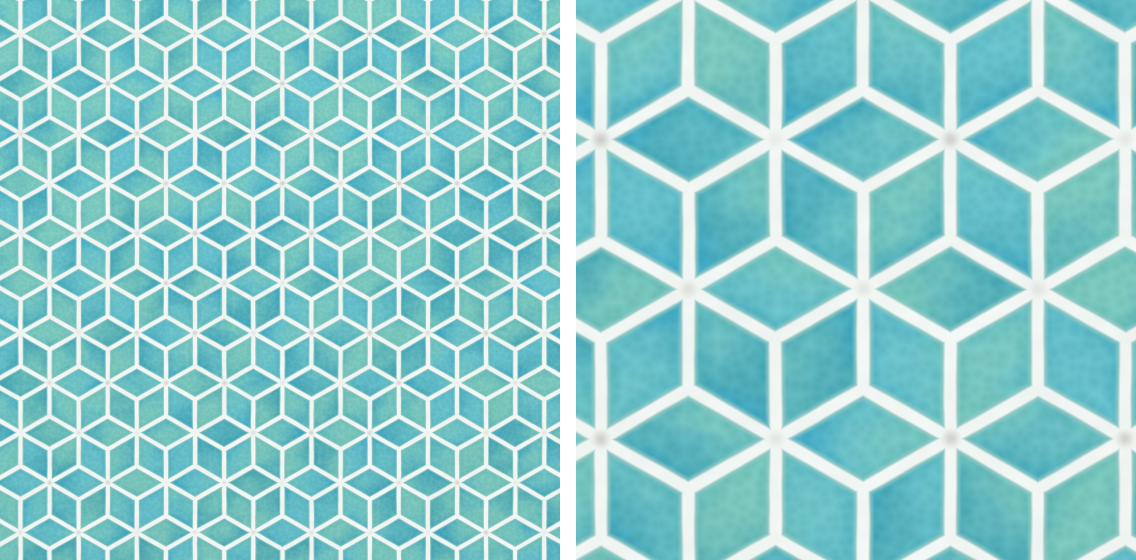
Left, the full canvas; right, a detail of the centre.
This pattern is drawn by a WebGL 2 fragment shader. Its source:

```glsl
#version 300 es
precision highp float;
// Glazed rhombus tiles in aqua, set as tumbling blocks with white grout.

#define REPEATS vec2(9.62, 9.72)      // star spacings across, and scale up the canvas
#define STAR_ORIGIN vec2(0.0365, 0.94) // position of one six-way grout joint
#define GROUT_HALF 0.035              // half width of grout, in star spacings
#define RIM_WIDTH 0.034               // thin pale glaze beside the grout
#define WOBBLE 0.005                  // hand-laid unevenness
#define CRACKLE_SCALE 15.0
#define GROUT_COLOR vec3(0.945, 0.965, 0.955)
#define RIM_COLOR vec3(0.60, 0.79, 0.77)
#define GLAZE_GREEN vec3(0.485, 0.785, 0.745)
#define GLAZE_BLUE vec3(0.405, 0.755, 0.80)
#define GLAZE_DEEP vec3(0.285, 0.65, 0.70)

uniform vec2 u_resolution;
out vec4 fragColor;

const float SQRT3 = 1.73205;
const float SECTOR = 1.0472; // sixty degrees

vec3 hash3(vec2 p) {
    vec3 q = fract(vec3(p.xyx) * vec3(0.1031, 0.1030, 0.0973));
    q += dot(q, q.yxz + 33.33);
    return fract((q.xxy + q.yzz) * q.zyx);
}

// Distance to the nearest scattered point.
float cellular(vec2 p) {
    vec2 cell = floor(p);
    float nearest = 2.0;
    for (int y = -1; y <= 1; y++) {
        for (int x = -1; x <= 1; x++) {
            vec2 c = cell + vec2(x, y);
            nearest = min(nearest, length(c + hash3(c + 200.0).xy - p));
        }
    }
    return nearest;
}

// Smooth drifting field, about -1 to 1.
float layeredSines(vec2 p) {
    float sum = 0.0, amp = 0.55;
    for (int i = 0; i < 3; i++) {
        sum += amp * sin(p.x + 1.3 * sin(p.y)) * cos(p.y * 0.9 - 0.7 * p.x);
        p = mat2(0.8, 0.6, -0.6, 0.8) * p * 1.9 + 2.3;
        amp *= 0.55;
    }
    return sum;
}

// Offset from the nearest star joint on a triangular lattice.
vec2 fromNearestStar(vec2 p) {
    vec2 period = vec2(1.0, SQRT3);
    vec2 a = p - period * floor(p / period + 0.5);
    vec2 b = p - period * (floor(p / period) + 0.5);
    return dot(a, a) < dot(b, b) ? a : b;
}

// Glaze with a tint per tile and colour pooling toward one side.
vec3 glazeColor(vec2 p, vec2 fromCenter, vec2 id, float edge) {
    vec3 rnd = hash3(id + 100.0);
    float turn = 6.2832 * rnd.y;
    float slope = dot(fromCenter, vec2(cos(turn), sin(turn)));
    float flow = layeredSines(p * 5.0 + rnd.xy * 20.0);
    float blue = smoothstep(0.1, 0.95, rnd.x + slope * 0.9 + flow * 0.25);
    float deep = smoothstep(0.25, 1.2, rnd.z * 0.65 + slope * 1.1 + flow * 0.35 + 0.2);
    vec3 glaze = mix(GLAZE_GREEN, GLAZE_BLUE, blue);
    glaze = mix(glaze, GLAZE_DEEP, deep * 0.75);
    // saturated pools gather at the low side of some tiles
    float pool = smoothstep(0.12, 0.38, slope + flow * 0.08) * step(0.45, rnd.x);
    glaze = mix(glaze, vec3(0.27, 0.68, 0.81), pool * 0.65);
    // slightly darker band where glaze thickens toward the edge
    float band = 1.0 - smoothstep(0.05, 0.15, edge);
    glaze -= vec3(0.04, 0.02, 0.015) * band;
    // fine crackle
    return glaze + 0.05 * (cellular(p * CRACKLE_SCALE) - 0.45);
}

void main() {
    vec2 uv = gl_FragCoord.xy / u_resolution.y;
    vec2 p = (uv - STAR_ORIGIN) * REPEATS;
    float pixel = REPEATS.y / u_resolution.y;
    vec2 bent = p + WOBBLE * vec2(layeredSines(p * 3.1), layeredSines(p.yx * 2.7 + 4.0));

    // six sectors round each star; arms lie on the sector borders
    vec2 local = fromNearestStar(bent);
    float angle = atan(local.y, local.x);
    float heading = floor(angle / SECTOR + 0.5) * SECTOR;
    float edge = length(local) * sin(0.5 * SECTOR - abs(angle - heading));

    // each tile is named by the midpoint between its two stars
    vec2 toCenter = 0.5 * vec2(cos(heading), sin(heading));
    vec2 center = bent - local + toCenter;
    vec2 id = floor(center / vec2(0.25, 0.25 * SQRT3) + 0.5);

    vec3 color = glazeColor(p, local - toCenter, id, edge);
    color *= 1.0 + 0.04 * (uv.y - 0.5);

    // pale rim, then grout
    float width = GROUT_HALF + 0.003 * layeredSines(p * 6.0);
    float rim = 1.0 - smoothstep(width, width + RIM_WIDTH, edge);
    color = mix(color, RIM_COLOR, rim * 0.85);
    vec3 grout = GROUT_COLOR + 0.015 * layeredSines(p * 9.0);
    // faint grime at some star joints
    vec2 star = floor((bent - local) * vec2(2.0, 2.0 / SQRT3) + 0.5);
    float grime = hash3(star + 300.0).x * (1.0 - smoothstep(0.0, 0.07, length(local)));
    grout -= vec3(0.13, 0.15, 0.17) * grime;
    float soft = max(0.010, 0.7 * pixel);
    color = mix(grout, color, smoothstep(width - soft, width + soft, edge));

    fragColor = vec4(clamp(color, 0.0, 1.0), 1.0);
}
```
